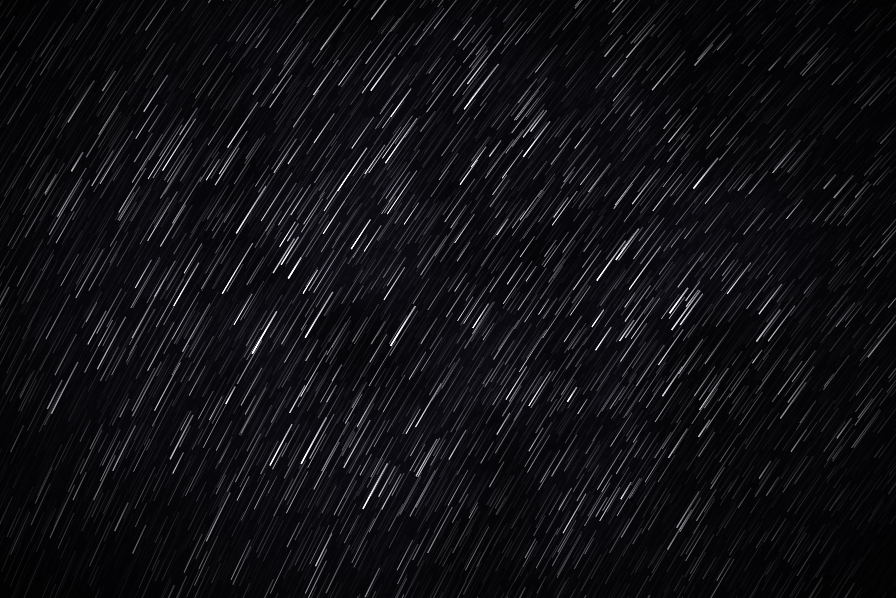
This texture is drawn by a Shadertoy shader. Its source:

```glsl
#define LAYERS 4
#define CELL vec2(0.0125, 0.112)
#define PIVOT vec2(4.3, -1.8)
#define ARC_RADIUS 4.4
#define HALF_WIDTH 0.0009
#define EDGE_SOFTNESS 0.8
#define STREAK_GAIN 0.85
#define STREAK_COLOR vec3(0.98, 0.98, 1.0)
#define SKY_DARK vec3(0.008, 0.006, 0.012)
#define SKY_GLOW vec3(0.055, 0.050, 0.076)

float hash(vec2 p) {
    return fract(sin(dot(p, vec2(12.9898, 78.233))) * 43758.5453);
}

float valueNoise(vec2 p) {
    vec2 cell = floor(p), f = fract(p);
    f = f * f * (3.0 - 2.0 * f);
    float low = mix(hash(cell), hash(cell + vec2(1, 0)), f.x);
    float high = mix(hash(cell + vec2(0, 1)), hash(cell + vec2(1, 1)), f.x);
    return mix(low, high, f.y);
}

float fbm(vec2 p) {
    float sum = 0.0, weight = 0.5;
    for (int i = 0; i < 4; i++) {
        sum += weight * valueNoise(p);
        p = mat2(1.6, 1.2, -1.2, 1.6) * p + 7.3;
        weight *= 0.5;
    }
    return sum / 0.9375;
}

// One streak per cell; arc.x runs across the streaks, arc.y along them
float streakLayer(vec2 arc, float seed, float pixel) {
    vec2 grid = arc / CELL + seed * vec2(0.37, 0.61);
    float column = floor(grid.x);
    grid.y += 9.0 * hash(vec2(column, seed));
    vec2 id = vec2(column, floor(grid.y)) + seed * 17.0;
    vec2 local = fract(grid) * CELL;

    float level = hash(id + 3.1);
    float rare = pow(level, 40.0);
    float halfLength = CELL.y * mix(0.16, 0.46, hash(id + 5.7));
    float halfWidth = HALF_WIDTH * (0.75 + 0.5 * hash(id + 8.3) + 0.5 * rare);
    float across = CELL.x * mix(0.25, 0.75, hash(id + 1.9));
    float along = mix(halfLength, CELL.y - halfLength, hash(id + 6.4));

    vec2 offset = local - vec2(across, along);
    float soft = EDGE_SOFTNESS * pixel;
    vec2 inside = vec2(halfWidth, halfLength - pixel) - abs(offset);
    vec2 cover = clamp(inside / soft + 0.5, 0.0, 1.0);

    // Brighter toward the lower end
    float taper = mix(1.0, 0.5, smoothstep(-halfLength, halfLength, offset.y));
    float brightness = 0.05 + STREAK_GAIN * pow(level, 4.0) + 0.3 * rare;
    return cover.x * cover.y * taper * brightness;
}

void mainImage(out vec4 fragColor, in vec2 fragCoord) {
    float pixel = 1.0 / iResolution.y;
    vec2 p = fragCoord * pixel;
    float aspect = iResolution.x * pixel;

    // Light falls off to the borders and is broken by faint clouds
    vec2 fromCenter = (p - vec2(0.49 * aspect, 0.52)) / vec2(0.56 * aspect, 0.64);
    float glow = smoothstep(1.2, 0.25, length(fromCenter));
    float cloud = smoothstep(0.18, 0.68, fbm(p * 5.0 + 2.0));
    float grain = 0.75 + 0.5 * valueNoise(p * 170.0);
    vec3 color = mix(SKY_DARK, SKY_GLOW, glow * mix(0.3, 0.85, cloud) * grain);

    // Streaks follow wide arcs around a distant pivot
    vec2 fromPivot = p - PIVOT;
    vec2 arc = vec2(length(fromPivot), ARC_RADIUS * atan(fromPivot.y, -fromPivot.x));
    float streaks = 0.0;
    for (int i = 0; i < LAYERS; i++) {
        streaks = max(streaks, streakLayer(arc, float(i) + 1.0, pixel));
    }
    float light = mix(0.18, 1.15, glow) * mix(0.82, 1.08, cloud);
    color += STREAK_COLOR * streaks * light;

    fragColor = vec4(min(color, 1.0), 1.0);
}
```
